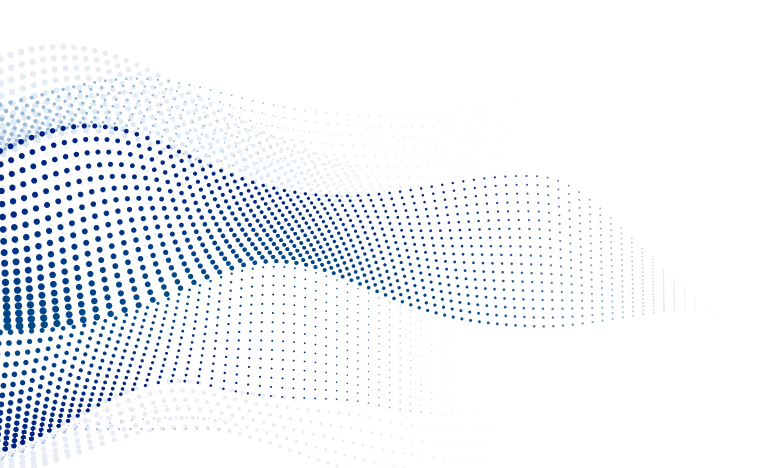
A WebGL 1 fragment shader for this background:

```glsl
precision highp float;
// Halftone ribbons: waving sheets of dots that shrink and fade to the right.
// Each sheet is a lattice stretched between two curved edges; its local
// Jacobian turns lattice offsets into true distances, so the dots stay round.
uniform vec2 u_resolution;

// Colours
const vec3 PAPER = vec3(1.0);
const vec3 NAVY = vec3(0.0, 0.13, 0.50);
const vec3 STEEL = vec3(0.01, 0.29, 0.54);
const vec3 SKY = vec3(0.58, 0.73, 0.86);
const vec3 MIST = vec3(0.91, 0.93, 0.96);
const vec3 ICE = vec3(0.86, 0.91, 0.95);

// Lengths, in units of the canvas height
const float COLUMN_GAP = 0.0225;
const float DIFF_STEP = 0.001;
const float MIN_HEIGHT = 0.02;
const float LEFT_BUNCHING = 0.25;

// Sheet identifiers
const int HAZE = 0;
const int CREST = 1;
const int UNDERTOW = 2;
const int VEIL = 3;
const int TRIM = 4;
const int SKIRT = 5;
const int RIBBON = 6;

float hill(float x, float centre, float width) {
  float t = (x - centre) / width;
  return exp(-t * t);
}

// Edge curves
float ribbonTop(float x) {
  return 0.568 + 0.163 * hill(x, 0.19, 0.30) + 0.056 * hill(x, 1.12, 0.27)
       - 0.25 * smoothstep(1.15, 1.6, x);
}

float ribbonBottom(float x) {
  return 0.30 + 0.142 * hill(x, 0.588, 0.28) + 0.04 * smoothstep(1.14, 1.5, x);
}

float skirtBottom(float x) {
  return 0.186 * hill(x, 0.38, 0.30) + 0.11 * smoothstep(0.45, 0.8, x);
}

float veilTop(float x) {
  return 0.75 + 0.082 * hill(x, 0.29, 0.27) + 0.04 * smoothstep(0.9, 1.15, x);
}

// Upper and lower edge of a sheet at x
vec2 edges(int id, float x) {
  if (id == HAZE) return vec2(veilTop(x), 0.45);
  if (id == CREST) return vec2(0.62 + 0.28 * hill(x, 0.13, 0.42), ribbonTop(x) - 0.01);
  if (id == UNDERTOW) return vec2(skirtBottom(x), -0.05 + 0.138 * hill(x, 0.4, 0.33));
  if (id == VEIL) return vec2(veilTop(x), ribbonTop(x));
  if (id == TRIM) return vec2(skirtBottom(x), min(skirtBottom(x) - 0.02, 0.083));
  if (id == SKIRT) return vec2(ribbonBottom(x) - 0.012, skirtBottom(x));
  return vec2(ribbonTop(x), ribbonBottom(x));
}

// Lattice coordinates: column and row; lean = amount, centre, width
vec2 lattice(int id, vec2 p, float rows, vec3 lean) {
  vec2 edge = edges(id, p.x);
  float v = (edge.x - p.y) / max(edge.x - edge.y, MIN_HEIGHT);
  float column = (p.x - lean.x * hill(p.x, lean.y, lean.z) * v) / COLUMN_GAP;
  float bunch = LEFT_BUNCHING * hill(p.x, 0.05, 0.2);
  float w = clamp(v, 0.0, 1.0);
  return vec2(column, rows * (v + bunch * (w * w * w * w - w)));
}

// Paints one sheet; radii = top and bottom dot radius at the left side
void paintSheet(inout vec3 color, vec2 p, int id, float rows, vec3 lean,
                vec2 radii, float decay, float fadeEnd, vec3 topColor, vec3 bottomColor) {
  vec2 g = lattice(id, p, rows, lean);
  vec2 gx = (lattice(id, p + vec2(DIFF_STEP, 0.0), rows, lean) - g) / DIFF_STEP;
  vec2 gy = (lattice(id, p + vec2(0.0, DIFF_STEP), rows, lean) - g) / DIFF_STEP;
  vec2 cell = floor(g + 0.5);
  vec2 f = g - cell;
  float det = gx.x * gy.y - gy.x * gx.y;
  vec2 offset = vec2(gy.y * f.x - gy.x * f.y, gx.x * f.y - gx.y * f.x) / det;

  float t = cell.y / rows;
  float inside = step(-0.01, t) * step(t, 1.01);
  float radius = mix(radii.x, radii.y, clamp(t, 0.0, 1.0)) * exp(-decay * p.x);
  float size = radius * u_resolution.y;
  float cover = clamp(size - length(offset) * u_resolution.y + 0.5, 0.0, 1.0);
  cover *= min(1.0, 1.5 * size);
  float fade = 1.0 - smoothstep(0.6 * fadeEnd, fadeEnd, p.x);
  color = mix(color, mix(topColor, bottomColor, t), cover * inside * fade);
}

void main() {
  vec2 p = gl_FragCoord.xy / u_resolution.y;
  vec3 color = PAPER;

  // Pale sheets at the back
  paintSheet(color, p, HAZE, 14.0, vec3(0.06, 0.6, 0.5), vec2(0.0025), 0.2, 1.25, MIST, MIST);
  paintSheet(color, p, CREST, 10.0, vec3(0.08, 0.55, 0.35), vec2(0.0072), 1.0, 0.95, MIST, ICE);
  paintSheet(color, p, UNDERTOW, 5.0, vec3(0.04, 0.5, 0.3), vec2(0.0072), 1.1, 1.2, MIST, MIST);

  // Light blue sheets
  paintSheet(color, p, VEIL, 8.0, vec3(-0.06, 0.1, 0.4), vec2(0.0048), 2.2, 0.85, SKY, SKY);
  paintSheet(color, p, TRIM, 4.0, vec3(-0.02, 0.1, 0.3), vec2(0.0012, 0.003), 1.2, 0.6, MIST, SKY);

  // Dark sheets in front
  paintSheet(color, p, SKIRT, 14.0, vec3(-0.06, 0.2, 0.25), vec2(0.0062), 1.9, 1.05, STEEL, NAVY);
  paintSheet(color, p, RIBBON, 17.0, vec3(0.118, 0.58, 0.4), vec2(0.0064, 0.0086), 1.0, 1.56, NAVY, STEEL);

  gl_FragColor = vec4(color, 1.0);
}
```
